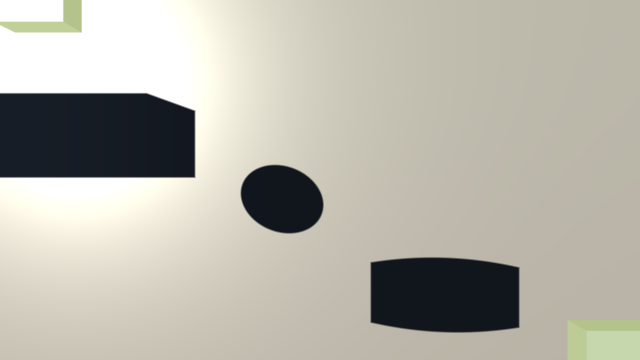
Reproduce this background procedurally as a Shadertoy shader.

```glsl
// Lengths are in canvas heights
const vec2  GLOW_CENTRE = vec2(0.208, 0.769);
const float GLOW_POWER = 1.14;
const float GLOW_FALLOFF = 3.7;
const vec3  GLOW_TINT = vec3(1.0, 1.0, 0.95);
const vec3  WALL_LOW = vec3(0.722, 0.700, 0.650);
const vec3  WALL_HIGH = vec3(0.730, 0.717, 0.662);

const vec3  INK_LIT = vec3(0.092, 0.115, 0.150);
const vec3  INK_DEEP = vec3(0.066, 0.086, 0.115);
const float INK_SOFTNESS = 0.0035;

const vec2  SLAB_MIN = vec2(-1.0, 0.507);
const vec2  SLAB_MAX = vec2(0.5417, 0.7407);
const vec2  SLAB_CUT = vec2(0.4074, 0.7407);
const vec2  SLAB_CUT_NORMAL = vec2(0.340, 0.940);

const vec2  DISC_CENTRE = vec2(0.7836, 0.4468);
const vec2  DISC_RADII = vec2(0.1176, 0.0910);
const float DISC_TILT = -0.369;

const vec2  BARREL_CENTRE = vec2(1.2361, 0.1806);
const vec2  BARREL_HALF = vec2(0.206, 0.0833);
const float BARREL_BULGE = 0.020;
const float BARREL_SLOPE = -0.034;

const vec2  TOP_OUTER = vec2(0.2269, 0.9097);
const vec2  TOP_INNER = vec2(0.1759, 0.9398);
const vec2  TOP_CUT = vec2(0.0, 0.9306);
const vec2  TOP_CUT_NORMAL = vec2(-0.447, -0.894);
const vec2  LOW_OUTER = vec2(1.5764, 0.1111);
const vec2  LOW_INNER = vec2(1.6296, 0.0810);
const vec3  GREEN_LIGHT = vec3(0.755, 0.815, 0.600);
const vec3  GREEN_DARK = vec3(0.705, 0.760, 0.550);
const vec3  GREEN_SIDE = vec3(0.740, 0.795, 0.590);
const vec3  GREEN_FACE = vec3(0.775, 0.845, 0.680);

float maxOf(vec2 v) { return max(v.x, v.y); }

float cover(float dist, float softness) {
    return 1.0 - smoothstep(-softness, softness, dist);
}

float slabDistance(vec2 p) {
    float box = max(maxOf(SLAB_MIN - p), maxOf(p - SLAB_MAX));
    return max(box, dot(p - SLAB_CUT, SLAB_CUT_NORMAL));
}

float discDistance(vec2 p) {
    float c = cos(DISC_TILT), s = sin(DISC_TILT);
    vec2 q = p - DISC_CENTRE;
    q = vec2(c * q.x + s * q.y, c * q.y - s * q.x);
    float k = length(q / DISC_RADII);
    return k * (k - 1.0) / max(length(q / (DISC_RADII * DISC_RADII)), 1e-3);
}

float barrelDistance(vec2 p) {
    vec2 q = p - BARREL_CENTRE;
    q.y -= BARREL_SLOPE * q.x;
    float u = q.x / BARREL_HALF.x;
    float halfHeight = BARREL_HALF.y + BARREL_BULGE * (1.0 - u * u);
    return maxOf(abs(q) - vec2(BARREL_HALF.x, halfHeight));
}

// Signed side of the line through a and b, positive on its left
float sideOf(vec2 p, vec2 a, vec2 b) {
    vec2 d = normalize(b - a);
    return d.x * (p.y - a.y) - d.y * (p.x - a.x);
}

void mainImage(out vec4 fragColor, in vec2 fragCoord) {
    vec2 p = fragCoord / iResolution.y;
    float edge = 0.8 / iResolution.y;

    // Wall and glow
    float glow = GLOW_POWER * exp(-GLOW_FALLOFF * distance(p, GLOW_CENTRE));
    vec3 color = mix(WALL_LOW, WALL_HIGH, p.y) + GLOW_TINT * glow;
    color = min(color, 1.0);

    // Dark shapes
    float ink = min(slabDistance(p), min(discDistance(p), barrelDistance(p)));
    vec3 inkColor = mix(INK_LIT, INK_DEEP, smoothstep(0.0, 0.8, p.x));
    color = mix(color, inkColor, cover(ink, max(INK_SOFTNESS, edge)));

    // Upper block
    float topOuter = max(max(p.x - TOP_OUTER.x, TOP_OUTER.y - p.y),
                         dot(p - TOP_CUT, TOP_CUT_NORMAL));
    float topInner = max(p.x - TOP_INNER.x, TOP_INNER.y - p.y);
    float topSeam = sideOf(p, TOP_INNER, TOP_OUTER);
    vec3 topRim = mix(GREEN_DARK, GREEN_LIGHT, cover(topSeam, edge));
    color = mix(color, topRim, cover(topOuter, edge));
    color = mix(color, vec3(1.0), cover(topInner, edge));

    // Lower block
    float lowOuter = max(LOW_OUTER.x - p.x, p.y - LOW_OUTER.y);
    float lowInner = max(LOW_INNER.x - p.x, p.y - LOW_INNER.y);
    float lowSeam = sideOf(p, LOW_OUTER, LOW_INNER);
    vec3 lowRim = mix(GREEN_DARK, GREEN_SIDE, cover(lowSeam, edge));
    color = mix(color, lowRim, cover(lowOuter, edge));
    color = mix(color, GREEN_FACE, cover(lowInner, edge));

    fragColor = vec4(color, 1.0);
}
```
